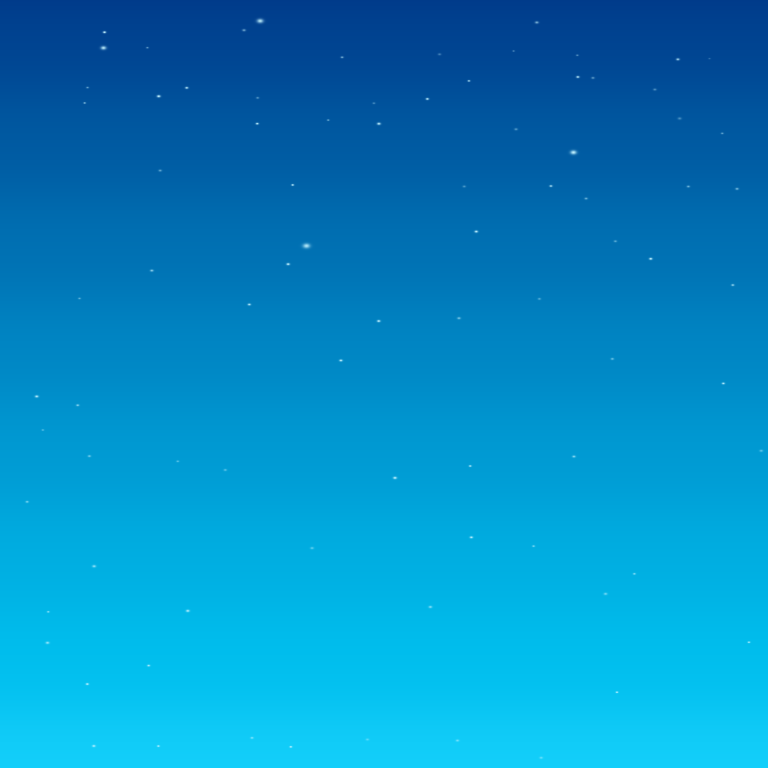
Write a WebGL 2 fragment shader that draws this background.

```glsl
#version 300 es
precision highp float;
// A clear blue sky that brightens from deep navy at the top to cyan below,
// sprinkled with tiny, slightly flattened stars. The sky is a row of evenly
// spaced colour stops with faint bands; stars are jittered hashed grid points.

uniform vec2 u_resolution;
out vec4 outColor;

const vec3 STAR_COLOR = vec3(0.76, 0.95, 1.0);
const float GRID_CELLS = 11.0;
const float TAU = 6.2831853;

// Three repeatable random values for a grid cell.
vec3 hash3(vec2 cell, float seed) {
    vec3 p = fract(vec3(cell.xyx + seed) * vec3(0.1031, 0.1030, 0.0973));
    p += dot(p, p.yxz + 33.33);
    return fract((p.xxy + p.yzz) * p.zyx);
}

// Alternately steepens and flattens a ramp, steepest at the given edge.
float bandedRamp(float value, float edge, float period, float strength) {
    return value + strength * period / TAU * sin(TAU * (value - edge) / period);
}

// Vertical gradient; depth runs from 0 at the top to 1 at the bottom.
vec3 skyColor(float depth) {
    vec3 stops[5] = vec3[5](
        vec3(0.0, 0.228, 0.540),
        vec3(0.0, 0.395, 0.665),
        vec3(0.0, 0.552, 0.788),
        vec3(0.0, 0.694, 0.892),
        vec3(0.0, 0.810, 0.980));
    float position = clamp(depth, 0.0, 1.0) * 4.0;
    int index = min(int(position), 3);
    vec3 color = mix(stops[index], stops[index + 1], position - float(index));
    color.r += 0.07 * smoothstep(0.84, 1.0, depth);
    return color;
}

// Soft flattened dot, widened to at least a pixel without gaining light.
float starDot(vec2 offset, float radius, float pixel) {
    float softRadius = max(radius, 0.6 * pixel);
    vec2 q = offset * vec2(0.8, 1.2) / softRadius;
    float coverage = radius / softRadius;
    return exp(-dot(q, q)) * coverage * coverage;
}

// At most one star per cell, kept clear of the cell borders.
float starField(vec2 uv, float seed, float density, float radius, float faintest, float pixel) {
    vec2 cell = floor(uv * GRID_CELLS);
    vec3 place = hash3(cell, seed);
    vec3 traits = hash3(cell, seed + 17.0);
    vec2 center = (cell + mix(vec2(0.08), vec2(0.92), place.xy)) / GRID_CELLS;
    float present = step(place.z, density);
    float size = radius * mix(0.8, 1.2, traits.x);
    float brightness = mix(faintest, 1.0, traits.y);
    return present * brightness * starDot(uv - center, size, pixel);
}

void main() {
    vec2 uv = gl_FragCoord.xy / u_resolution.y;
    float pixel = 1.0 / u_resolution.y;

    // Even scatter, an extra faint crowd near the top, and rare large stars.
    float rowHeight = (floor(uv.y * GRID_CELLS) + 0.5) / GRID_CELLS;
    float crowdDensity = 0.7 * step(0.82, rowHeight);
    float largeDensity = 0.05 * step(0.6, rowHeight);
    float light = starField(uv, 3.0, 0.52, 0.0016, 0.35, pixel);
    light += starField(uv, 71.0, crowdDensity, 0.0015, 0.2, pixel);
    light += starField(uv, 41.0, largeDensity, 0.0032, 0.85, pixel);

    float depth = bandedRamp(1.0 - uv.y, 0.525, 0.135, 0.35);
    vec3 color = mix(skyColor(depth), STAR_COLOR, min(light, 1.0));
    outColor = vec4(color, 1.0);
}
```
